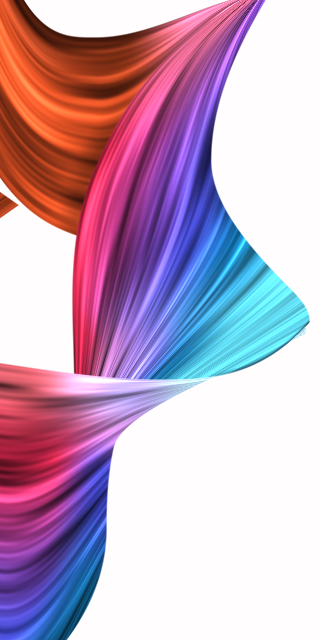
This background is drawn by a WebGL 1 fragment shader. Its source:

```glsl
precision highp float;
uniform vec2 u_resolution;

#define PAPER vec3(1.0, 0.992, 0.992)
#define ORANGE vec3(0.80, 0.29, 0.13)
#define CRIMSON vec3(0.73, 0.13, 0.26)
#define MAGENTA vec3(0.64, 0.20, 0.48)
#define VIOLET vec3(0.42, 0.24, 0.66)
#define BLUE vec3(0.20, 0.22, 0.64)
#define TEAL vec3(0.08, 0.48, 0.72)
#define CYAN vec3(0.38, 0.86, 0.95)
#define PINK vec3(0.93, 0.44, 0.60)
#define LAVENDER vec3(0.74, 0.66, 0.97)
#define RELIEF 0.75

float hash(vec2 p) {
  return fract(sin(dot(p, vec2(127.1, 311.7))) * 43758.5);
}

float noise(vec2 p) {
  vec2 i = floor(p), f = fract(p);
  f = f * f * (3.0 - 2.0 * f);
  return mix(mix(hash(i), hash(i + vec2(1, 0)), f.x),
             mix(hash(i + vec2(0, 1)), hash(i + vec2(1, 1)), f.x), f.y);
}

// Cubic from point a to point b with the given end slopes
float curve(float x, vec2 a, vec2 b, vec2 slope) {
  float w = b.x - a.x, t = (x - a.x) / w, r = 1.0 - t;
  return (1.0 + 2.0 * t) * r * r * a.y + t * t * (3.0 - 2.0 * t) * b.y
       + w * t * r * (r * slope.x - t * slope.y);
}

// Ribbon outlines; y runs downward from 0 to 2, x from 0 to 1
float orangeTop(float x) {
  return x < 0.3 ? curve(x, vec2(0.075, 0.0), vec2(0.3, 0.117), vec2(1.6, 0.0))
                 : curve(x, vec2(0.3, 0.117), vec2(0.72, 0.0), vec2(0.0, -0.3));
}
float orangeBottom(float x) {
  return x < 0.3 ? curve(x, vec2(0.0, 0.555), vec2(0.3, 0.755), vec2(1.4, 0.3))
                 : curve(x, vec2(0.3, 0.755), vec2(0.75, 0.02), vec2(0.3, -1.0));
}
float sailLeft(float y) {
  return y < 0.52 ? curve(y, vec2(0.0, 0.755), vec2(0.52, 0.30), vec2(-1.6, -0.44))
                  : curve(y, vec2(0.52, 0.30), vec2(1.1, 0.23), vec2(-0.44, 0.03));
}
float sailRight(float y) {
  if (y < 0.5) return curve(y, vec2(0.0, 0.83), vec2(0.5, 0.66), vec2(-0.6, 0.0));
  if (y < 0.9) return curve(y, vec2(0.5, 0.66), vec2(0.9, 0.905), vec2(0.0, 1.0));
  return curve(min(y, 1.0), vec2(0.9, 0.905), vec2(1.0, 0.967), vec2(1.0, 0.0));
}
float sailSpread(float y) {
  return y < 0.62 ? curve(y, vec2(0.0, 0.06), vec2(0.62, 0.35), vec2(1.0, 0.0))
                  : curve(y, vec2(0.62, 0.35), vec2(1.2, 0.12), vec2(0.0, -0.5));
}
float fold(float x) {
  return x < 0.5 ? curve(x, vec2(0.0, 1.135), vec2(0.5, 1.187), vec2(0.15, 0.0))
                 : curve(x, vec2(0.5, 1.187), vec2(0.965, 1.01), vec2(0.0, -1.1));
}
float tailRight(float y) {
  if (y < 1.4) return curve(y, vec2(1.04, 0.96), vec2(1.4, 0.355), vec2(-1.9, -0.22));
  if (y < 1.65) return curve(y, vec2(1.4, 0.355), vec2(1.65, 0.333), vec2(-0.22, 0.0));
  return curve(y, vec2(1.65, 0.333), vec2(2.0, 0.208), vec2(0.0, -0.75));
}

float cover(float d) {
  return smoothstep(-1.0, 1.0, d * u_resolution.x);
}

// Light and dark threads, varying slowly along their length
vec3 thread(vec3 base, float across, float along) {
  float s = 0.0, amp = 0.55;
  for (int i = 0; i < 3; i++) {
    s += amp * (2.0 * noise(vec2(across, along)) - 1.0);
    across = across * 2.2 + 7.3;
    along *= 1.3;
    amp *= 0.75;
  }
  float shine = max(s, 0.0);
  return base * (1.0 + RELIEF * s) + 0.22 * shine * shine;
}

vec3 orangeRibbon(vec2 p) {
  float top = orangeTop(p.x);
  float w = (p.y - top) / max(orangeBottom(p.x) - top, 0.03);
  vec3 c = mix(ORANGE * 0.5, ORANGE, smoothstep(-0.02, 0.35, w));
  c = mix(c, PINK * 0.9, smoothstep(0.38, 0.62, p.x));
  c *= 1.0 - 0.3 * smoothstep(0.09, 0.0, sailLeft(p.y) - p.x) * smoothstep(0.2, 0.5, p.y);
  return thread(c, w * 11.0, p.x * 3.0 + 2.0);
}

vec3 sail(vec2 p) {
  float k = (p.x - sailLeft(p.y)) / sailSpread(p.y);
  float h = k - 0.45 * smoothstep(0.95, 1.15, p.y);
  vec3 c = mix(CRIMSON, MAGENTA, smoothstep(0.0, 0.42, h));
  c = mix(c, VIOLET, smoothstep(0.35, 0.75, h));
  c = mix(c, BLUE, smoothstep(0.7, 1.05, h));
  c = mix(c, TEAL, smoothstep(1.05, 1.55, h));
  c = mix(c, CYAN, smoothstep(1.45, 2.3, h));
  // Pale crown, lavender foot and shaded waist
  c = mix(c, mix(PINK, VIOLET * 1.25, smoothstep(0.3, 1.1, k)), smoothstep(0.5, 0.08, p.y));
  c = mix(c, LAVENDER, 0.55 * smoothstep(0.75, 1.15, p.y) * smoothstep(0.1, 0.7, k) * smoothstep(2.2, 1.1, k));
  c *= 1.0 - 0.25 * smoothstep(0.1, 0.0, sailRight(p.y) - p.x) * smoothstep(0.2, 0.45, p.y) * smoothstep(0.8, 0.6, p.y);
  c = mix(thread(c, k * 10.0 + 3.0, p.y * 2.5), c, 0.6 * smoothstep(1.5, 2.5, k));
  float rim = smoothstep(0.014, 0.0, fold(p.x) - p.y) * smoothstep(0.62, 0.78, p.x);
  return mix(c, vec3(0.04, 0.18, 0.28), 0.75 * rim);
}

vec3 tail(vec2 p) {
  float v = (p.y - fold(p.x)) / (0.78 * exp(-5.72 * p.x * p.x));
  vec3 c = mix(mix(PINK, ORANGE, 0.35), CRIMSON, smoothstep(0.05, 0.38, v));
  c = mix(c, MAGENTA, smoothstep(0.4, 0.68, v));
  c = mix(c, VIOLET * 0.9, smoothstep(0.62, 0.88, v));
  c = mix(c, BLUE, smoothstep(0.85, 1.1, v));
  // Blue outer edge, then the pale twist running to the right
  float edge = tailRight(p.y) - p.x;
  c = mix(c, mix(BLUE, TEAL * 0.8, smoothstep(1.55, 1.85, p.y)), smoothstep(0.19, 0.02, edge) * smoothstep(1.25, 1.5, p.y));
  c = mix(c, LAVENDER, smoothstep(0.08, 0.4, p.x) * smoothstep(1.47, 1.24, p.y));
  c = mix(c, vec3(0.76, 0.93, 1.0), smoothstep(0.42, 0.62, p.x));
  return mix(thread(c, v * 13.0 + 5.0, p.x * 4.0), c, 0.7 * smoothstep(0.3, 0.6, p.x));
}

void main() {
  vec2 p = gl_FragCoord.xy / u_resolution * vec2(1.0, 2.0);
  p.y = 2.0 - p.y;
  vec3 color = PAPER;

  // Far scrap of the orange ribbon at the left border
  float scrap = cover(min(p.y - 0.6 - 0.7 * p.x, 0.682 - 0.7 * p.x - p.y));
  color = mix(color, thread(ORANGE * 0.75, (p.y + 0.7 * p.x) * 40.0, 1.0), scrap);

  float orangeArea = cover(min(p.y - orangeTop(p.x), orangeBottom(p.x) - p.y))
                   * cover(sailLeft(p.y) + 0.02 - p.x);
  color = mix(color, orangeRibbon(p), orangeArea);

  float sailArea = cover(min(p.x - sailLeft(p.y), sailRight(p.y) - p.x)) * cover(fold(p.x) - p.y);
  color = mix(color, sail(p), sailArea);

  float tailArea = cover(p.y - fold(p.x)) * cover(min(tailRight(p.y), 0.955) - p.x);
  color = mix(color, tail(p), tailArea);

  gl_FragColor = vec4(clamp(color, 0.0, 1.0), 1.0);
}
```
